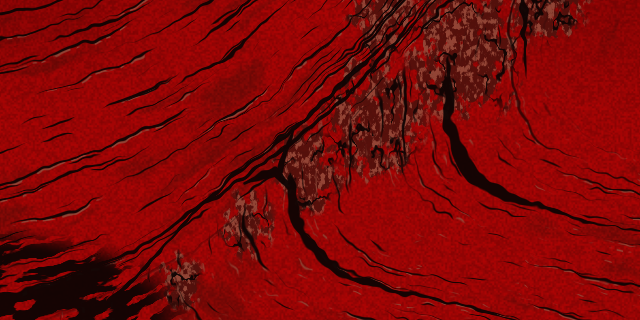
A Shadertoy shader for this texture:

```glsl
// Weathered red paint on wood: black cracks follow the bent grain, with worn brown patches.
const vec3 BRIGHT_RED = vec3(0.61, 0.015, 0.015);
const vec3 DULL_RED = vec3(0.48, 0.03, 0.02);
const vec3 CRACK_BLACK = vec3(0.055, 0.015, 0.012);
const vec3 WORN_BROWN = vec3(0.29, 0.07, 0.05);
const vec3 BARE_TAN = vec3(0.57, 0.31, 0.24);

float hash(vec2 p) {
    vec3 h = fract(vec3(p.xyx) * 0.1031);
    h += dot(h, h.yzx + 33.33);
    return fract((h.x + h.y) * h.z);
}

float noise(vec2 p) {
    vec2 i = floor(p), f = fract(p);
    f = f * f * (3.0 - 2.0 * f);
    return mix(mix(hash(i), hash(i + vec2(1, 0)), f.x),
               mix(hash(i + vec2(0, 1)), hash(i + vec2(1, 1)), f.x), f.y);
}

float fbm(vec2 p) {
    float sum = 0.0, amp = 0.533;
    for (int i = 0; i < 4; i++) {
        sum += amp * noise(p);
        p = mat2(1.6, 1.2, -1.2, 1.6) * p + 7.3;
        amp *= 0.5;
    }
    return sum;
}

float smoothMin(float a, float b, float k) {
    float h = max(k - abs(a - b), 0.0) / k;
    return min(a, b) - h * h * k * 0.25;
}

// Antialiased line that vanishes as its half width reaches zero
float stroke(float dist, float width, float px) {
    return (1.0 - smoothstep(-px, px, dist - width)) * smoothstep(0.0, px, width);
}

// Broken tapering cracks, one per row across the grain
float cracks(float across, float along, float rows, float rate, float width, float cover, float seed, float px) {
    float v = across * rows, row = floor(v);
    float centre = 0.3 + 0.4 * hash(vec2(row, seed)) + 0.3 * (noise(vec2(along * rate * 2.5, row + seed)) - 0.5);
    float life = noise(vec2(along * rate + 9.0 * hash(vec2(seed, row)), row * 7.0 + seed));
    float taper = smoothstep(1.0 - cover, 1.0, life);
    return stroke(abs(fract(v) - centre) / rows, width * taper, px);
}

float taperedSegment(vec2 p, vec2 a, vec2 b, float wa, float wb, float px) {
    vec2 ab = b - a;
    float t = clamp(dot(p - a, ab) / dot(ab, ab), 0.0, 1.0);
    return stroke(length(p - a - ab * t), mix(wa, wb, t), px);
}

// Falloff around the places where paint has flaked: centre and radius
float wornZones(vec2 p) {
    vec3 zones[7] = vec3[7](vec3(0.97, 0.47, 0.13), vec3(1.17, 0.63, 0.19), vec3(1.46, 0.84, 0.22),
        vec3(1.72, 1.0, 0.15), vec3(0.78, 0.30, 0.10), vec3(0.57, 0.12, 0.09), vec3(1.2, 0.95, 0.13));
    float zone = 0.0;
    for (int i = 0; i < 7; i++)
        zone = max(zone, 1.0 - length((p - zones[i].xy) * vec2(1.0, 0.8)) / zones[i].z);
    return zone;
}

void mainImage(out vec4 fragColor, in vec2 fragCoord) {
    vec2 p = fragCoord / iResolution.y;
    float px = 0.75 / iResolution.y;
    vec2 q = p + 0.05 * (vec2(fbm(p * 4.0), fbm(p * 4.0 + 31.0)) - 0.5)
               + 0.010 * (vec2(noise(p * 38.0), noise(p * 38.0 + 17.0)) - 0.5);

    // Grain contours: rising arcs on the left, bent elbows on the right
    float rise = q.y - 0.2 * q.x - 0.35 * q.x * q.x;
    float riseAlong = dot(q, vec2(0.8, 0.6));
    float elbow = smoothMin(0.8 * (q.x - 1.40), q.y + 0.28 * (q.x - 1.43) - 0.43, 0.2);
    float elbowAlong = q.x - q.y;
    float left = smoothstep(-0.05, 0.02, rise);
    float right = (1.0 - left) * (1.0 - smoothstep(0.08, 0.32, elbow));
    float corner = 1.0 - smoothstep(0.12, 0.62, length(p * vec2(0.8, 1.7)));
    float centreBand = left * (1.0 - smoothstep(0.1, 0.45, rise));

    // Paint
    float streak = mix(fbm(vec2(elbow * 28.0, elbowAlong * 5.0)), fbm(vec2(rise * 28.0, riseAlong * 5.0)), left);
    float tone = 0.55 * fbm(p * 3.0 + 4.0) + 0.45 * streak;
    vec3 col = mix(DULL_RED, BRIGHT_RED, smoothstep(0.32, 0.52, tone));
    col *= 1.0 - 0.13 * smoothstep(0.6, 1.0, p.y) * smoothstep(0.3, 0.9, abs(p.x - 1.0));
    col *= 0.86 + 0.26 * noise(p * 170.0);

    // Flaked patches with tan flecks and dark veins
    float zone = wornZones(q);
    float flake = fbm(p * vec2(48.0, 30.0));
    float worn = smoothstep(0.48, 0.62, flake + 0.55 * zone - 0.12) * smoothstep(0.0, 0.25, zone);
    float fleck = smoothstep(0.48, 0.68, fbm(p * vec2(95.0, 60.0) + 11.0));
    col = mix(col, mix(WORN_BROWN, BARE_TAN, fleck), worn * 0.85);
    float vein = 1.0 - smoothstep(0.008, 0.035, abs(fbm(p * vec2(15.0, 11.0) + 3.0) - 0.5));
    float dark = vein * smoothstep(0.05, 0.4, zone) * smoothstep(0.35, 0.55, noise(p * 22.0));

    // Pale lips and scratches beside the cracks
    float cover = 0.42 + 0.3 * corner + 0.15 * centreBand;
    float lip = left * cracks(rise + 0.006, riseAlong, 20.0, 4.0, 0.005, cover, 5.0, px);
    lip = max(lip, right * cracks(elbow + 0.004, elbowAlong, 15.0, 3.5, 0.004, 0.5, 23.0, px));
    lip = max(lip, right * cracks(elbow, elbowAlong, 48.0, 13.0, 0.0022, 0.42, 37.0, px));
    lip *= smoothstep(0.4, 0.65, noise(p * 65.0));
    col = mix(col, BARE_TAN, 0.8 * lip);

    // Small and medium cracks
    dark = max(dark, left * cracks(rise, riseAlong, 9.0, 2.2, 0.008, cover + 0.08, 2.0, px));
    dark = max(dark, left * cracks(rise, riseAlong, 20.0, 4.0, 0.005, cover, 5.0, px));
    dark = max(dark, left * cracks(rise, riseAlong, 42.0, 8.0, 0.0035, cover - 0.06, 11.0, px));
    dark = max(dark, right * cracks(elbow, elbowAlong, 15.0, 3.5, 0.004, 0.5, 23.0, px));
    dark = max(dark, right * cracks(elbow, elbowAlong, 38.0, 9.0, 0.0024, 0.4, 29.0, px));
    float char = smoothstep(0.53, 0.6, fbm(vec2(riseAlong * 12.0, rise * 34.0)) + 0.12 * corner);
    dark = max(dark, char * smoothstep(0.1, 0.5, corner));

    // Great cracks: two elbows, the diagonal, their junction and the top split
    float ragged = 0.5 + noise(p * 30.0);
    float upperWidth = mix(0.012, 0.003, smoothstep(1.45, 1.95, p.x)) * (1.0 - smoothstep(0.68, 0.86, p.y));
    dark = max(dark, stroke(abs(elbow), upperWidth * ragged, px));
    float lowerWidth = mix(0.011, 0.004, smoothstep(1.0, 1.6, p.x)) * (1.0 - smoothstep(0.42, 0.47, p.y));
    dark = max(dark, stroke(abs(elbow + 0.385), lowerWidth * ragged, px));
    float diagonal = abs(rise - mix(-0.08, 0.11, smoothstep(0.2, 0.75, p.x)));
    dark = max(dark, stroke(diagonal, 0.008 * ragged * (1.0 - smoothstep(1.1, 1.4, p.x)), px));
    dark = max(dark, taperedSegment(q, vec2(0.77, 0.42), vec2(0.87, 0.46), 0.005, 0.017, px));
    dark = max(dark, taperedSegment(q, vec2(0.87, 0.46), vec2(0.91, 0.42), 0.017, 0.011, px));
    dark = max(dark, taperedSegment(q, vec2(0.88, 0.45), vec2(0.93, 0.61), 0.012, 0.003, px));
    dark = max(dark, taperedSegment(q, vec2(1.63, 1.02), vec2(1.655, 0.75), 0.012 * ragged, 0.001, px));

    col = mix(col, CRACK_BLACK, 0.95 * dark);
    fragColor = vec4(col, 1.0);
}
```
